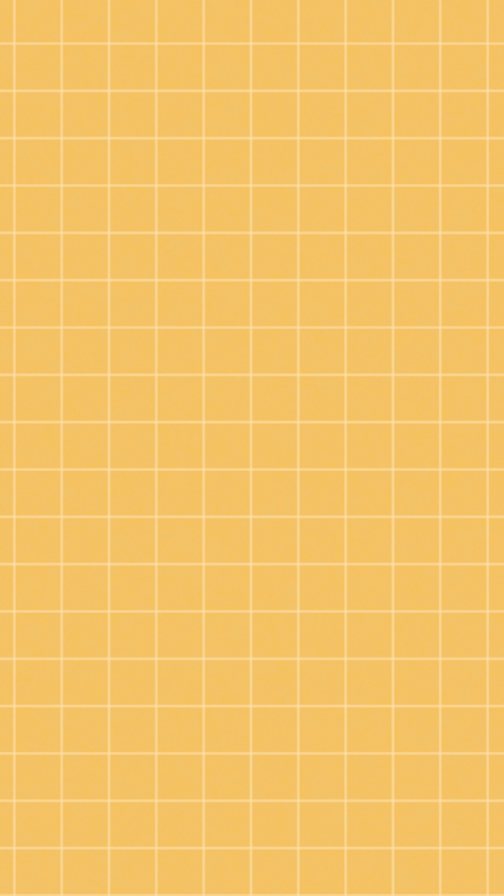
This pattern is drawn by a WebGL 1 fragment shader. Its source:

```glsl
precision highp float;

// A warm yellow sheet ruled with a square grid of thin, soft cream lines.
// Lengths are fractions of the canvas width; each line is a box-filtered
// band, and faint value noise gives the ground a papery tint.

uniform vec2 u_resolution;

float hash(vec2 p) {
  vec3 q = fract(vec3(p.xyx) * 0.1031);
  q += dot(q, q.yzx + 33.33);
  return fract((q.x + q.y) * q.z);
}

float valueNoise(vec2 p) {
  vec2 cell = floor(p);
  vec2 f = fract(p);
  f = f * f * (3.0 - 2.0 * f);
  float low = mix(hash(cell), hash(cell + vec2(1.0, 0.0)), f.x);
  float high = mix(hash(cell + vec2(0.0, 1.0)), hash(cell + vec2(1.0, 1.0)), f.x);
  return mix(low, high, f.y);
}

// Share of a soft sampling window covered by the nearest line on each axis
vec2 lineCoverage(vec2 p, float spacing, float width, float window) {
  vec2 d = abs(mod(p + 0.5 * spacing, spacing) - 0.5 * spacing);
  vec2 right = min(d + 0.5 * window, vec2(0.5 * width));
  vec2 left = max(d - 0.5 * window, vec2(-0.5 * width));
  return clamp((right - left) / window, 0.0, 1.0);
}

void main() {
  vec2 p = gl_FragCoord.xy / u_resolution.x;
  float pixel = 1.0 / u_resolution.x;

  // Paper ground: broad tint drift and fine grain
  float tint = valueNoise(p * 70.0) - 0.5;
  float grain = valueNoise(p * 288.0) - 0.5;
  vec3 color = vec3(0.957, 0.762, 0.392);
  color += tint * vec3(-0.012, 0.002, 0.032) + grain * 0.008;

  // Square ruling, offset so the margins are uneven
  float window = max(1.2 * pixel, 0.0052);
  vec2 rule = lineCoverage(p - vec2(0.0285, 0.0012), 0.0939, 0.0029, window);
  float ink = 1.0 - (1.0 - rule.x) * (1.0 - rule.y);
  color = mix(color, vec3(1.0, 0.89, 0.70), ink);

  gl_FragColor = vec4(color, 1.0);
}
```
